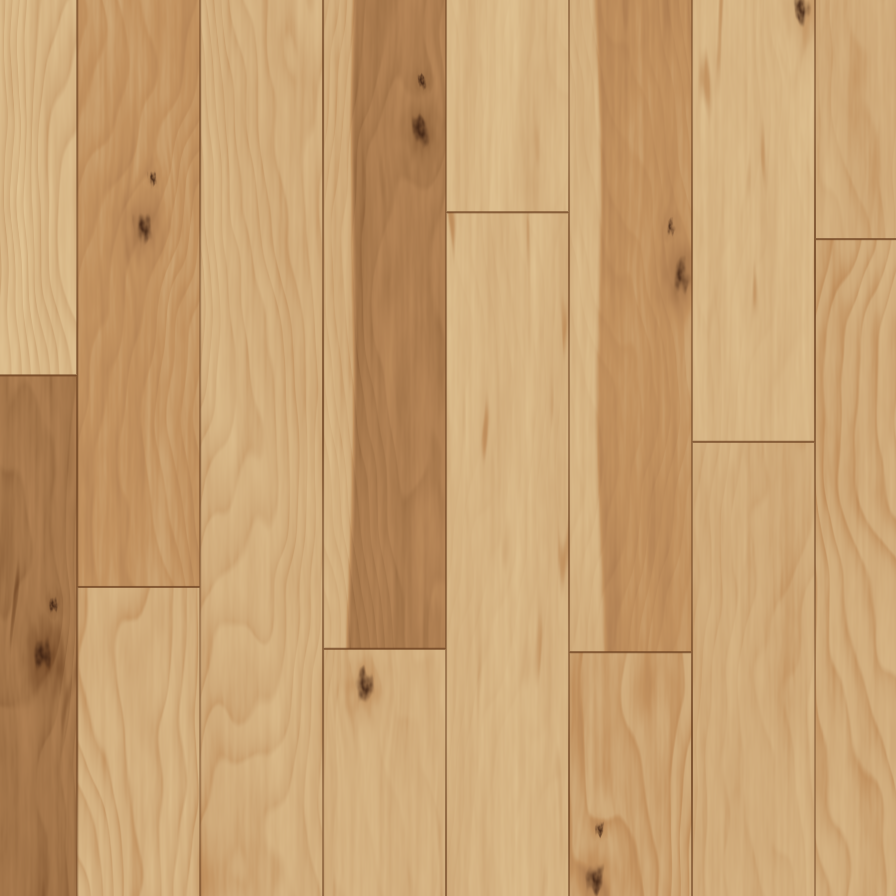
A WebGL 2 fragment shader for this texture:

```glsl
#version 300 es
precision highp float;
// Hickory floor: eight columns of long vertical planks, each cut once by a butt joint.
// Every plank picks a tone on a wood ramp, then adds fibres, growth rings,
// mineral streaks and knots built from stretched gradient noise.
uniform vec2 u_resolution;
out vec4 fragColor;

const float PLANK_WIDTH = 0.1372;
const float FIRST_SEAM = 0.0863;
const float SEAM_HALF = 0.0006;
const float RING_DENSITY = 52.0;
const float RING_WARP = 8.0;
const float RING_DEPTH = 0.95;
const float FIBRE_DEPTH = 0.65;
const float CLOUD_DEPTH = 1.0;
const float STREAK_DEPTH = 3.0;
const vec2 KNOT_SIZE = vec2(0.012, 0.021);

const vec3 CREAM = vec3(0.85, 0.72, 0.53);
const vec3 TAN = vec3(0.81, 0.66, 0.47);
const vec3 HONEY = vec3(0.76, 0.57, 0.37);
const vec3 BROWN = vec3(0.70, 0.51, 0.33);
const vec3 UMBER = vec3(0.63, 0.45, 0.28);
const vec3 BARK = vec3(0.43, 0.26, 0.13);
const vec3 KNOT_INK = vec3(0.24, 0.13, 0.07);

// Plank properties: eight upper planks, then eight lower planks.
const float JOINT[8] = float[](0.581, 0.345, -1.0, 0.276, 0.763, 0.272, 0.507, 0.733);
const float TONE[16] = float[](0.0, 1.9, 0.7, 3.3, 0.2, 2.2, 0.2, 0.8,
                               3.8, 0.8, 0.7, 0.6, 0.3, 1.3, 0.8, 1.0);
const float STREAKS[16] = float[](0.0, 0.1, 0.0, 0.2, 0.8, 0.2, 1.0, 0.1,
                                  0.5, 0.1, 0.0, 0.5, 1.0, 0.3, 0.15, 0.0);
const float FIGURE[16] = float[](1.0, 0.5, 0.7, 0.5, 0.2, 0.3, 0.2, 0.4,
                                 0.5, 1.0, 0.7, 0.3, 0.2, 0.9, 0.4, 0.9);
const float KNOT_HEIGHT[16] = float[](-1.0, 0.746, -1.0, 0.854, -1.0, 0.691, 0.99, -1.0,
                                      0.27, -1.0, -1.0, 0.234, -1.0, 0.02, -1.0, -1.0);

vec2 gradientAt(vec2 cell) {
  vec2 k = vec2(dot(cell, vec2(127.1, 311.7)), dot(cell, vec2(269.5, 183.3)));
  return 2.0 * fract(sin(k) * 43758.5) - 1.0;
}

float gradientNoise(vec2 p) {
  vec2 i = floor(p), f = fract(p);
  vec2 w = f * f * f * (f * (f * 6.0 - 15.0) + 10.0);
  vec2 e = vec2(0.0, 1.0);
  float low = mix(dot(gradientAt(i), f), dot(gradientAt(i + e.yx), f - e.yx), w.x);
  float high = mix(dot(gradientAt(i + e.xy), f - e.xy), dot(gradientAt(i + e.yy), f - e.yy), w.x);
  return mix(low, high, w.y);
}

// Ramp from pale sapwood (0) to bark brown (5).
vec3 woodRamp(float t) {
  vec3 c = mix(CREAM, TAN, clamp(t, -1.0, 1.0));
  c = mix(c, HONEY, clamp(t - 1.0, 0.0, 1.0));
  c = mix(c, BROWN, clamp(t - 2.0, 0.0, 1.0));
  c = mix(c, UMBER, clamp(t - 3.0, 0.0, 1.0));
  return mix(c, BARK, clamp((t - 4.0) * 0.5, 0.0, 1.0));
}

float seamLine(float dist, float pixel) {
  return 1.0 - smoothstep(SEAM_HALF, SEAM_HALF + pixel, abs(dist));
}

void main() {
  vec2 uv = gl_FragCoord.xy / u_resolution;
  float pixel = 1.0 / min(u_resolution.x, u_resolution.y);

  // Plank layout
  float across = (uv.x - FIRST_SEAM) / PLANK_WIDTH + 1.0;
  int column = clamp(int(floor(across)), 0, 7);
  float local = across - float(column);
  int plank = column + (uv.y < JOINT[column] ? 8 : 0);
  float id = float(plank);
  vec2 p = vec2(local * PLANK_WIDTH, uv.y);
  vec2 seed = vec2(id * 17.3, id * 5.7);

  // Knots: one main and one small satellite, spreading the grain around them
  vec2 grain = p;
  float core = 0.0, halo = 0.0;
  vec2 knot = vec2(PLANK_WIDTH * (0.56 + 0.35 * sin(0.39 * id - 0.45)), KNOT_HEIGHT[plank]);
  for (int k = 0; k < 2 && KNOT_HEIGHT[plank] > 0.0; k++) {
    float size = 1.0 - 0.5 * float(k);
    vec2 d = (p - knot - float(k) * vec2(0.012 * sin(id), 0.055)) / (KNOT_SIZE * size);
    float r = length(d) + 0.8 * gradientNoise(d * vec2(1.7, 0.9) + seed);
    core = max(core, (1.0 - smoothstep(0.25, 0.95, r)) * (0.75 + 0.5 * gradientNoise(d * 3.0)));
    halo = max(halo, exp(-0.35 * r * r) * size);
    grain.x -= (p.x - knot.x) * 0.75 * size * exp(-0.12 * dot(d, d));
  }

  // Heartwood and sapwood split
  float tone = TONE[plank];
  if (plank == 3 || plank == 5) {
    float edge = 0.24 + 0.15 * gradientNoise(vec2(uv.y * 2.2, id));
    float heart = smoothstep(edge - 0.03, edge + 0.03, local);
    tone = mix(0.5, tone, heart) + 0.7 * heart * exp(-14.0 * abs(local - edge));
  }

  // Broad clouds and fine fibres
  tone += CLOUD_DEPTH * gradientNoise(grain * vec2(24.0, 1.6) + seed);
  tone += 0.5 * gradientNoise(grain * vec2(60.0, 7.0) + seed);
  tone += FIBRE_DEPTH * gradientNoise(grain * vec2(190.0, 6.0) + seed);
  tone += 0.4 * FIBRE_DEPTH * gradientNoise(p * vec2(330.0, 40.0) + seed);

  // Growth rings: contours of stretched noise with one crisp side
  float warp = gradientNoise(grain * vec2(8.0, 1.9) + seed)
             + 0.12 * gradientNoise(grain * vec2(30.0, 11.0) + seed);
  float ring = fract(grain.x * RING_DENSITY + RING_WARP * warp);
  float band = ring * ring * (1.0 - smoothstep(0.82, 1.0, ring));
  tone += RING_DEPTH * FIGURE[plank] * (1.6 * band - 0.35);

  // Mineral streaks, gathered in patches
  float patches = smoothstep(-0.25, 0.3, gradientNoise(p * vec2(22.0, 3.0) + seed.yx));
  float streak = smoothstep(0.2, 0.5, gradientNoise(grain * vec2(85.0, 8.0) + seed + 40.0));
  tone += STREAK_DEPTH * STREAKS[plank] * streak * patches;

  // Colour, knots and seams
  vec3 color = woodRamp(tone + 1.6 * halo);
  color = mix(color, KNOT_INK, clamp(core, 0.0, 1.0) * 0.85);
  float side = seamLine(min(local, 1.0 - local) * PLANK_WIDTH, pixel);
  float seam = max(side * (0.6 + 0.4 * gradientNoise(vec2(uv.y * 5.0, floor(across + 0.5) + 0.5))),
                   0.75 * seamLine(uv.y - JOINT[column], pixel));
  color = mix(color, BARK, clamp(seam, 0.0, 1.0));
  fragColor = vec4(color, 1.0);
}
```
